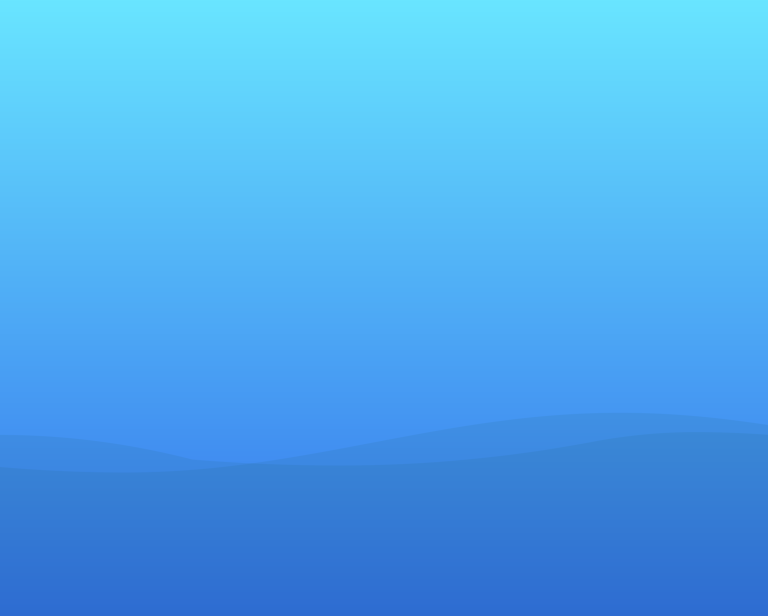
A Shadertoy shader for this background:

```glsl
// Calm blue gradient sky above two translucent, overlapping sea swells.
#define SKY_TOP vec3(0.41, 0.897, 1.0)
#define SKY_LOW vec3(0.20, 0.44, 0.924)
#define SEA_TINT vec3(0.09, 0.35, 0.38)
#define SEA_ALPHA 0.1
#define SWELL_LEVEL 0.2814
#define SWELL_HEIGHT 0.0485
#define SWELL_CREST 0.8073
#define SWELL_HALF 0.6445

const float PI = 3.14159265;

// Parabolic arc with its vertex at (center, level)
float arc(float x, float center, float level, float bend) {
    float d = x - center;
    return level + bend * d * d;
}

// Long swell: one cosine, stretched left of its trough
float longSwell(float x) {
    float trough = SWELL_CREST - SWELL_HALF;
    if (x < trough) x = mix(trough, x, 0.78);
    return SWELL_LEVEL + SWELL_HEIGHT * cos(PI * (x - SWELL_CREST) / SWELL_HALF);
}

// Broad swell: crest, shallow trough and crest joined from arcs
float broadSwell(float x) {
    if (x < 0.25) return arc(x, 0.0, 0.294, -0.638);
    if (x < 0.781) return arc(x, 0.4427, 0.2443, x < 0.4427 ? 0.263 : 0.355);
    return arc(x, 0.905, 0.2985, x < 0.905 ? -0.884 : -0.48);
}

// Soft coverage below a surface height
float below(float y, float surface) {
    float edge = 0.75 / iResolution.y;
    return 1.0 - smoothstep(-edge, edge, y - surface);
}

void mainImage(out vec4 fragColor, in vec2 fragCoord) {
    vec2 uv = fragCoord / iResolution.xy;

    // Vertical gradient
    vec3 color = mix(SKY_LOW, SKY_TOP, uv.y);

    // Translucent water layers
    color = mix(color, SEA_TINT, SEA_ALPHA * below(uv.y, longSwell(uv.x)));
    color = mix(color, SEA_TINT, SEA_ALPHA * below(uv.y, broadSwell(uv.x)));

    fragColor = vec4(color, 1.0);
}
```
